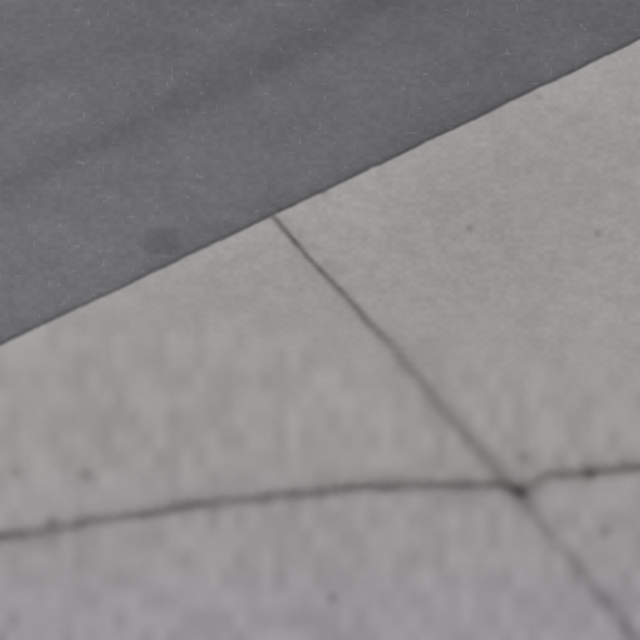
Reproduce this texture procedurally as a Shadertoy shader.

```glsl
float hash(vec2 p) {
    vec3 q = fract(vec3(p.xyx) * 0.1031);
    q += dot(q, q.yzx + 33.33);
    return fract((q.x + q.y) * q.z);
}

float noise(vec2 p) {
    vec2 cell = floor(p), f = fract(p);
    f = f * f * (3.0 - 2.0 * f);
    return mix(mix(hash(cell), hash(cell + vec2(1, 0)), f.x),
               mix(hash(cell + vec2(0, 1)), hash(cell + vec2(1, 1)), f.x), f.y);
}

// Layered noise centred on zero
float fbm(vec2 p) {
    float sum = 0.0, amplitude = 0.5;
    for (int i = 0; i < 4; i++) {
        sum += amplitude * (noise(p) - 0.5);
        p = mat2(1.6, 1.2, -1.2, 1.6) * p + 7.3;
        amplitude *= 0.5;
    }
    return sum;
}

float segment(vec2 p, vec2 a, vec2 b) {
    vec2 pa = p - a, ba = b - a;
    return length(pa - ba * clamp(dot(pa, ba) / dot(ba, ba), 0.0, 1.0));
}

float glow(float d, float width) {
    return exp(-d * d / (width * width));
}

float jointDistance(vec2 p) {
    vec2 path[6] = vec2[6](vec2(0.427, 0.661), vec2(0.501, 0.577), vec2(0.605, 0.466),
                           vec2(0.703, 0.349), vec2(0.805, 0.235), vec2(1.0, -0.008));
    float d = 1.0;
    for (int i = 0; i < 5; i++) d = min(d, segment(p, path[i], path[i + 1]));
    return d;
}

float crackDistance(vec2 p) {
    vec2 path[8] = vec2[8](vec2(-0.02, 0.157), vec2(0.195, 0.193), vec2(0.312, 0.211),
                           vec2(0.586, 0.241), vec2(0.781, 0.243), vec2(0.814, 0.232),
                           vec2(0.859, 0.258), vec2(1.02, 0.272));
    float d = 1.0;
    for (int i = 0; i < 7; i++) d = min(d, segment(p, path[i], path[i + 1]));
    return d;
}

vec3 asphalt(vec2 p, float edge) {
    vec3 color = mix(vec3(0.438, 0.437, 0.447), vec3(0.402, 0.400, 0.409),
                     smoothstep(0.1, 0.9, p.x * 0.7 + p.y * 0.6 - 0.25));

    // Tyre streaks and the darker strip beside the slab
    float streak = p.y - 0.707 - 0.487 * p.x + 0.015 * fbm(p * 9.0);
    color -= 0.035 * glow(streak, 0.032);
    color -= 0.018 * glow(streak - 0.16, 0.05);
    color -= 0.035 * exp(-max(edge, 0.0) / 0.022);

    // Square stain
    vec2 stain = abs(p - vec2(0.254, 0.622)) - vec2(0.024, 0.018);
    color -= 0.035 * (1.0 - smoothstep(-0.006, 0.010, max(stain.x, stain.y)));

    // Mottling and aggregate
    color += 0.045 * fbm(p * vec2(14.0, 28.0));
    color += 0.060 * fbm(p * vec2(110.0, 150.0));
    return color + 0.05 * smoothstep(0.86, 1.0, noise(p * 130.0 + 40.0));
}

vec3 concrete(vec2 p, float edge) {
    float focus = smoothstep(0.36, 0.62, p.y + 0.12 * (p.x - 0.5));
    vec3 color = mix(vec3(0.588, 0.580, 0.588), vec3(0.604, 0.594, 0.590),
                     smoothstep(0.05, 0.35, p.y));
    color += 0.022 * exp(edge / 0.05);
    color -= 0.020 * glow(length((p - vec2(0.83, 0.67)) * vec2(0.7, 1.0)), 0.13);

    // Soft blotches in front, fine grain behind
    color += 0.035 * fbm(p * 9.0);
    color += (1.0 - focus) * 0.055 * (noise(p * vec2(48.0, 32.0)) - 0.5);
    color += focus * 0.055 * fbm(p * vec2(45.0, 75.0));
    color += mix(0.015, 0.055, focus) * fbm(p * vec2(130.0, 160.0));

    // Slab joint, blurring toward the viewer
    vec2 wobble = vec2(fbm(p * 35.0), fbm(p * 35.0 + 19.0)) * 0.006;
    float joint = jointDistance(p + wobble);
    float depth = mix(0.085, 0.20, smoothstep(0.43, 0.58, p.y));
    color -= depth * glow(joint, mix(0.013, 0.0045, focus))
           * (0.85 + 0.8 * fbm(p * 24.0));
    color -= 0.018 * glow(joint, 0.025);

    // Cross crack and its dark meeting point
    float crack = crackDistance(p + wobble * 1.5);
    color -= vec3(0.125, 0.132, 0.130) * glow(crack, 0.0105)
           * (0.85 + 0.9 * fbm(p * 17.0));
    color -= 0.025 * glow(crack, 0.028);
    color -= 0.10 * glow(length(p - vec2(0.814, 0.233)), 0.012);

    // Scattered pits
    vec2 cell = floor(p * 9.0);
    vec2 pit = vec2(hash(cell + 3.0), hash(cell + 51.0)) * 0.6 + 0.2;
    color -= 0.065 * step(0.76, hash(cell + 17.0))
           * glow(length(fract(p * 9.0) - pit), mix(0.10, 0.055, focus));
    return color;
}

void mainImage(out vec4 fragColor, in vec2 fragCoord) {
    vec2 p = fragCoord / iResolution.xy;
    float edge = p.y - 0.460 - 0.473 * p.x - 0.005 * p.x * p.x + 0.004 * fbm(p * 45.0);
    float blur = mix(0.0035, 0.0020, p.x) + 0.7 / iResolution.y;

    vec3 color = mix(concrete(p, min(edge, 0.0)), asphalt(p, edge),
                     smoothstep(-blur, blur, edge));
    color -= 0.05 * glow(edge - 0.003, 0.004);
    fragColor = vec4(clamp(color, 0.0, 1.0), 1.0);
}
```
